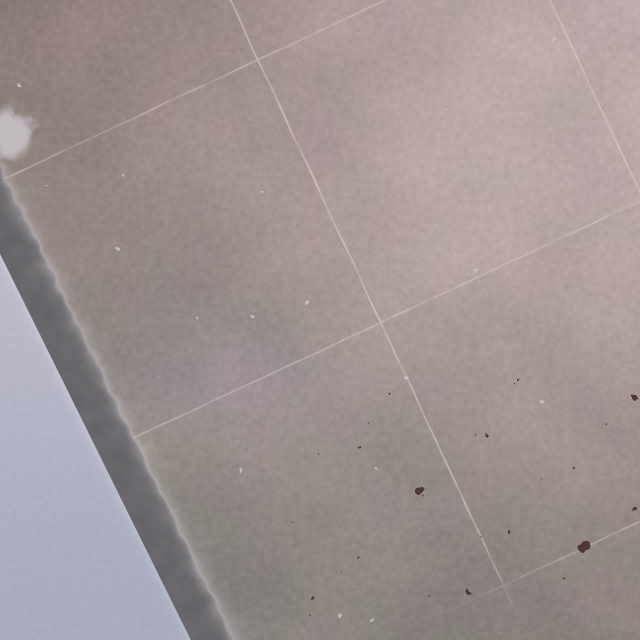
This texture is drawn by a WebGL 1 fragment shader. Its source:

```glsl
precision highp float;
uniform vec2 u_resolution;

// Layout, in canvas widths
const float TILE = 0.453;
const float ANGLE = 0.437;
const vec2 JOINT = vec2(0.595, 0.496);
const float GROUT_HALF = 0.0014;
const float FLOOR_EDGE = -0.426;
const float PANEL_EDGE = -0.486;
const float EDGE_TILT = 0.022;
const float LEAF_SIZE = 0.0125;
const float CHIP_CELLS = 9.0;
const int LEAVES = 26;

// Colours
const vec3 FLOOR_TL = vec3(0.54, 0.48, 0.465);
const vec3 FLOOR_TR = vec3(0.70, 0.635, 0.635);
const vec3 FLOOR_BL = vec3(0.51, 0.50, 0.485);
const vec3 FLOOR_BR = vec3(0.53, 0.495, 0.475);
const vec3 GLOW = vec3(0.10, 0.085, 0.08);
const vec3 LILAC = vec3(0.63, 0.59, 0.63);
const vec3 GROUT = vec3(0.83, 0.78, 0.77);
const vec3 PLASTER = vec3(0.79, 0.77, 0.79);
const vec3 STRIP = vec3(0.41, 0.40, 0.415);
const vec3 PANEL_LOW = vec3(0.66, 0.675, 0.745);
const vec3 PANEL_HIGH = vec3(0.73, 0.725, 0.79);
const vec3 LEAF = vec3(0.29, 0.18, 0.17);

vec2 hash2(vec2 p) {
  vec3 q = fract(p.xyx * vec3(0.1031, 0.1030, 0.0973));
  q += dot(q, q.yzx + 33.33);
  return fract((q.xx + q.yz) * q.zy);
}

float gradAt(vec2 cell, vec2 f, vec2 corner) {
  float a = 6.2832 * hash2(cell + corner).x;
  return dot(vec2(cos(a), sin(a)), f - corner);
}

float noise(vec2 p) {
  vec2 c = floor(p), f = fract(p);
  vec2 w = f * f * f * (f * (f * 6.0 - 15.0) + 10.0);
  return mix(mix(gradAt(c, f, vec2(0, 0)), gradAt(c, f, vec2(1, 0)), w.x),
             mix(gradAt(c, f, vec2(0, 1)), gradAt(c, f, vec2(1, 1)), w.x), w.y);
}

float fbm(vec2 p) {
  float sum = 0.0, amp = 0.5;
  for (int i = 0; i < 4; i++) {
    sum += amp * noise(p);
    p = p * 2.03 + 17.3;
    amp *= 0.5;
  }
  return sum;
}

mat2 rotation(float a) {
  return mat2(cos(a), -sin(a), sin(a), cos(a));
}

float glowAt(vec2 p, vec2 centre, vec2 radius) {
  vec2 d = (p - centre) / radius;
  return exp(-dot(d, d));
}

vec3 concrete(vec2 uv, vec2 q) {
  vec3 col = mix(mix(FLOOR_BL, FLOOR_BR, uv.x), mix(FLOOR_TL, FLOOR_TR, uv.x), uv.y);
  col += GLOW * glowAt(uv, vec2(0.8, 0.66), vec2(0.55, 0.42));
  col = mix(col, LILAC, 0.45 * glowAt(uv, vec2(0.36, 0.41), vec2(0.16, 0.09)));
  col += 0.012 * (hash2(floor(q / TILE) + 40.0).x - 0.5);
  float stain = fbm(uv * 5.0 + 30.0);
  col += stain * vec3(0.09, 0.075, 0.06);
  col += noise(uv * 9.0 + 60.0) * vec3(0.012, -0.004, 0.014);
  return col + 0.03 * noise(uv * 75.0) + 0.025 * noise(uv * 160.0 + 90.0);
}

// Thin joints, worn along their length and fading toward the bottom
float groutMask(vec2 uv, vec2 q, float aa) {
  vec2 wobble = 0.0016 * vec2(noise(q.yx * 14.0), noise(q * 14.0 + 50.0));
  vec2 d = abs(fract((q + wobble) / TILE + 0.5) - 0.5) * TILE;
  vec2 line = 1.0 - smoothstep(GROUT_HALF - aa, GROUT_HALF + aa, d);
  vec2 fade = smoothstep(0.0, 0.2, vec2(uv.y, uv.y + 0.3 * max(q.x, 0.0)));
  vec2 wear = 0.5 + 1.1 * vec2(fbm(q.yx * 18.0), fbm(q * 18.0 + 20.0));
  line *= fade * clamp(wear + vec2(0.25, 0.05), 0.0, 1.0);
  return max(line.x, line.y);
}

float chipMask(vec2 uv, float aa) {
  vec2 cell = floor(uv * CHIP_CELLS);
  vec2 h = hash2(cell + 7.0), k = hash2(cell + 71.0);
  vec2 p = uv - (cell + 0.2 + 0.6 * h) / CHIP_CELLS;
  p = rotation(6.2832 * k.x) * p * vec2(1.0, 1.6);
  float r = mix(0.0012, 0.0038, k.y);
  float d = length(p) - r * (1.0 + noise(uv * 260.0));
  return (1.0 - smoothstep(-aa, aa, d)) * step(0.68, hash2(cell + 131.0).x);
}

// Leaves shrink to specks as the index grows
float leafMask(vec2 uv, float aa) {
  float mask = 0.0;
  for (int i = 0; i < LEAVES; i++) {
    float n = float(i);
    vec2 h = hash2(vec2(n, 3.0 * n + 5.0));
    vec2 spot = fract(vec2(0.88, 0.27) + n * vec2(0.5347, 0.3027) + 0.1 * (h - 0.5));
    vec2 p = rotation(3.1416 * h.x) * (uv - vec2(0.45, 0.02) - spot * vec2(0.55, 0.4));
    float r = LEAF_SIZE / (1.0 + 0.4 * n);
    float d = length(p * vec2(1.0, 1.6)) - r * (0.85 + 0.7 * noise(p / r * 1.3 + n));
    mask = max(mask, 1.0 - smoothstep(-aa, aa, d));
  }
  return mask;
}

void main() {
  vec2 uv = gl_FragCoord.xy / u_resolution;
  float aa = 0.8 / min(u_resolution.x, u_resolution.y);
  vec2 q = rotation(-ANGLE) * (uv - JOINT);
  q = vec2(dot(uv - JOINT, vec2(cos(ANGLE), sin(ANGLE))),
           dot(uv - JOINT, vec2(-sin(ANGLE), cos(ANGLE))));
  float across = q.x + EDGE_TILT * q.y;

  // Floor, joints and debris
  vec3 col = concrete(uv, q);
  col = mix(col, GROUT, 0.8 * groutMask(uv, q, aa));
  col = mix(col, PLASTER, 0.85 * chipMask(uv, aa));
  col = mix(col, LEAF, 0.9 * leafMask(uv, aa));

  // Plaster smears beside the strip
  float rough = fbm(uv * 22.0);
  float inside = across - FLOOR_EDGE + 0.006 * noise(uv * 40.0);
  float smear = exp(-abs(inside) / (0.006 + 0.012 * max(rough + 0.2, 0.0)));
  float blob = glowAt(uv + 0.035 * rough, vec2(0.015, 0.79), vec2(0.038, 0.042));
  smear = max(0.65 * smear, smoothstep(0.25, 0.7, blob));

  // Dark strip, then the smooth panel with its pale rim
  float strip = 1.0 - smoothstep(-0.003, 0.003, inside);
  col = mix(col, STRIP + 0.06 * fbm(uv * 30.0), strip);
  col = mix(col, PLASTER, smear * 0.85);
  float edge = across - PANEL_EDGE;
  vec3 panel = mix(PANEL_LOW, PANEL_HIGH, smoothstep(0.0, 0.6, uv.y));
  panel += 0.015 * noise(uv * 110.0) + 0.07 * exp(-abs(edge) / 0.006);
  col = mix(col, panel, 1.0 - smoothstep(-aa, aa, edge));

  gl_FragColor = vec4(col, 1.0);
}
```
